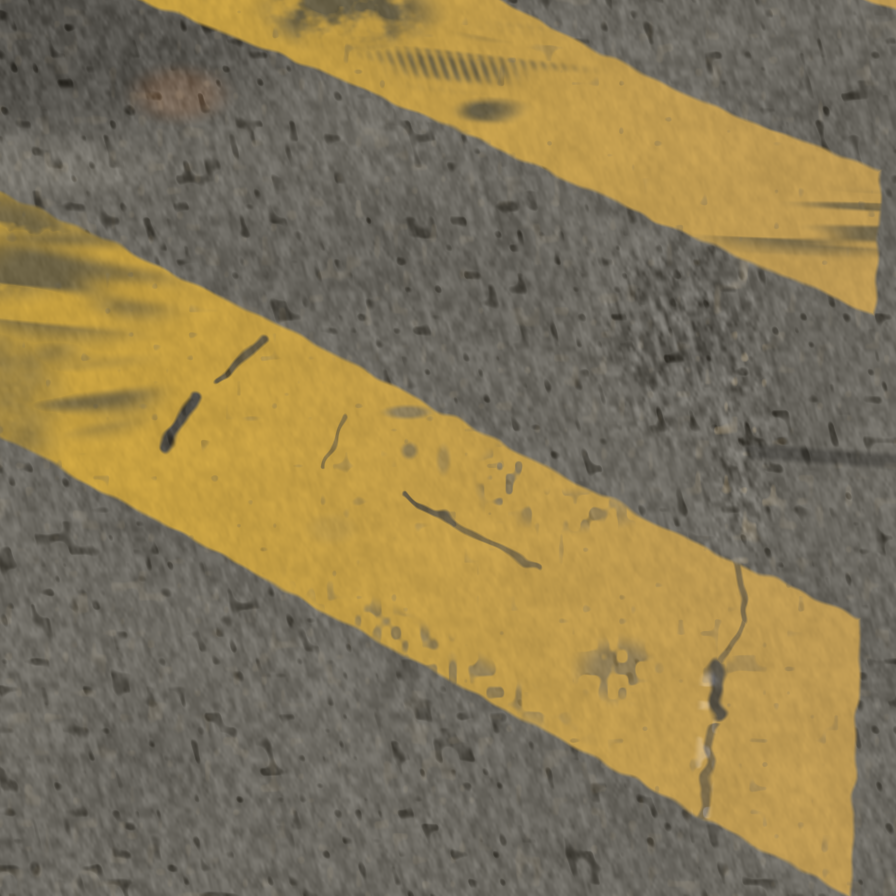
This texture is drawn by a Shadertoy shader. Its source:

```glsl
#define ASPHALT vec3(0.418, 0.407, 0.378)
#define RUBBER vec3(0.36, 0.34, 0.27)
#define PAINT_LEFT vec3(0.80, 0.645, 0.255)
#define PAINT_RIGHT vec3(0.765, 0.62, 0.335)
#define GRAIN_SCALE vec2(150.0, 85.0)
#define GRAIN_CONTRAST 0.20
#define EDGE_SOFTNESS 0.0028
#define EDGE_WOBBLE 0.006
#define CRACK_WOBBLE 0.010

float hash(vec2 p) {
    vec3 q = fract(p.xyx * 0.1031);
    q += dot(q, q.yzx + 33.33);
    return fract((q.x + q.y) * q.z);
}

float noise(vec2 p) {
    vec2 i = floor(p), f = fract(p);
    f = f * f * (3.0 - 2.0 * f);
    return mix(mix(hash(i), hash(i + vec2(1, 0)), f.x),
               mix(hash(i + vec2(0, 1)), hash(i + 1.0), f.x), f.y);
}

float fbm(vec2 p) {
    float sum = 0.0, amp = 0.5;
    for (int i = 0; i < 4; i++) {
        sum += amp * noise(p);
        p = mat2(1.6, 1.2, -1.2, 1.6) * p + 7.3;
        amp *= 0.5;
    }
    return sum;
}

float inside(float d) {
    float w = max(EDGE_SOFTNESS, 0.7 / iResolution.y);
    return smoothstep(-w, w, d);
}

// Soft elliptical area
float smear(vec2 p, vec2 center, vec2 radius) {
    return 1.0 - smoothstep(0.35, 1.0, length((p - center) / radius));
}

// Rubber lines running along x, with a vertical shear
float streaks(vec2 p, float shear, float freq) {
    return smoothstep(0.3, 0.72, noise(vec2(p.x * 6.0, (p.y + shear * p.x) * freq)));
}

float crack(vec2 p, vec2 a, vec2 b, float width) {
    vec2 ab = b - a;
    float t = clamp(dot(p - a, ab) / dot(ab, ab), 0.0, 1.0);
    return 1.0 - smoothstep(width * 0.3, width, length(p - a - ab * t));
}

// Coverage of the painted bands
float bands(vec2 p) {
    float x = p.x, u = x - 0.56, v = x - 0.156;
    float lowTop = 0.785 + x * (-0.43 + x * (-0.21 + 0.15 * x));
    float lowBase = 0.515 - 0.545 * x;
    float low = min(min(lowTop - p.y, p.y - lowBase) * 0.88, 0.948 + 0.042 * p.y - x);
    float highTop = 1.0 + u * (-0.57 + 0.29 * u);
    float highBase = 1.0 + v * (-0.36 + v * (-0.19 + 0.13 * v));
    float high = min(min(highTop - p.y, p.y - highBase) * 0.9, 0.952 + 0.038 * p.y - x);
    float corner = (p.y - 1.0 + 0.3 * (x - 0.965)) * 0.95;
    return inside(max(max(low, high), corner));
}

// Tyre rubber on the paint
float tyreMarks(vec2 p, float rough) {
    float m = smear(p, vec2(0.07, 0.685), vec2(0.18, 0.085)) * streaks(p, 0.12, 52.0) * 0.85;
    m = max(m, smear(p, vec2(0.10, 0.575), vec2(0.105, 0.075)) * streaks(p, -0.1, 48.0) * 0.85);
    m = max(m, smear(p, vec2(0.0, 0.73), vec2(0.13, 0.08)) * smoothstep(0.3, 0.6, rough) * 0.8);
    m = max(m, smear(p, vec2(0.0, 0.55), vec2(0.09, 0.12)) * rough * 0.8);
    m = max(m, smear(p, vec2(0.39, 0.985), vec2(0.12, 0.05)) * smoothstep(0.22, 0.5, rough));
    float tread = 0.65 + 0.35 * cos((p.x + 0.35 * p.y) * 560.0);
    m = max(m, smear(p, vec2(0.54, 0.935), vec2(0.17, 0.045)) * streaks(p, 0.12, 85.0) * tread * 0.8);
    m = max(m, smear(p, vec2(0.55, 0.876), vec2(0.05, 0.019)) * streaks(p, 0.1, 90.0));
    m = max(m, smear(p, vec2(0.56, 0.967), vec2(0.06, 0.017)) * streaks(p, 0.2, 80.0) * 0.7);
    m = max(m, smear(p, vec2(0.92, 0.75), vec2(0.18, 0.045)) * streaks(p, 0.04, 115.0) * 0.8);
    return m;
}

// Chips and scuffs that expose the road
float scuffs(vec2 p, float fine) {
    float bare = smear(p, vec2(0.455, 0.540), vec2(0.034, 0.010)) * 0.8;
    bare = max(bare, smear(p, vec2(0.457, 0.497), vec2(0.012, 0.012)) * 0.7);
    bare = max(bare, smear(p, vec2(0.495, 0.487), vec2(0.010, 0.022)) * 0.4);
    float chips = smear(p, vec2(0.565, 0.462), vec2(0.04, 0.05));
    chips = max(chips, smear(p, vec2(0.69, 0.252), vec2(0.06, 0.045)) * 0.8);
    chips = max(chips, smear(p, vec2(0.64, 0.43), vec2(0.10, 0.028)) * 0.7);
    vec2 rim = vec2(p.x, p.y + 0.54 * (p.x - 0.49));
    chips = max(chips, smear(rim, vec2(0.49, 0.268), vec2(0.19, 0.034)) * 0.8);
    bare = max(bare, chips * smoothstep(0.5, 0.72, fine) * 0.85);
    bare = max(bare, smear(p, vec2(0.37, 0.41), vec2(0.035, 0.022)) * 0.15);
    return max(bare, smoothstep(0.86, 0.97, noise(p * 75.0)) * 0.3);
}

float cracks(vec2 p) {
    p += CRACK_WOBBLE * (vec2(noise(p * 60.0), noise(p * 60.0 + 19.0)) - 0.5);
    float c = crack(p, vec2(0.297, 0.622), vec2(0.242, 0.575), 0.006) * 0.8;
    c = max(c, crack(p, vec2(0.218, 0.555), vec2(0.188, 0.505), 0.009));
    c = max(c, crack(p, vec2(0.45, 0.447), vec2(0.51, 0.416), 0.005) * 0.8);
    c = max(c, crack(p, vec2(0.51, 0.416), vec2(0.60, 0.366), 0.005) * 0.6);
    c = max(c, crack(p, vec2(0.385, 0.535), vec2(0.362, 0.478), 0.004) * 0.5);
    c = max(c, crack(p, vec2(0.82, 0.375), vec2(0.832, 0.31), 0.005) * 0.6);
    c = max(c, crack(p, vec2(0.832, 0.31), vec2(0.798, 0.25), 0.004) * 0.5);
    c = max(c, crack(p, vec2(0.798, 0.255), vec2(0.802, 0.205), 0.011) * 0.9);
    return max(c, crack(p, vec2(0.798, 0.19), vec2(0.782, 0.085), 0.007) * 0.6);
}

void mainImage(out vec4 fragColor, in vec2 fragCoord) {
    vec2 p = fragCoord / iResolution.xy;
    vec2 slanted = vec2(p.x + 0.25 * p.y, p.y);
    float grain = noise(slanted * GRAIN_SCALE) * 0.65 + noise(slanted * GRAIN_SCALE * 2.1) * 0.35 - 0.5;
    float rough = fbm(p * vec2(22.0, 30.0));
    float fine = noise(p * vec2(95.0, 75.0));

    // Road surface with broad tone changes and stones
    float seam = smear(p, vec2(0.825, 0.52), vec2(0.06, 0.25));
    float coarse = max(seam, smear(p, vec2(0.75, 0.63), vec2(0.12, 0.15)));
    vec3 road = ASPHALT * (0.92 + 0.16 * fbm(p * 7.0));
    road *= 1.0 - 0.22 * smear(p, vec2(0.0, 0.96), vec2(0.4, 0.17));
    road *= 1.0 + 0.12 * smear(p, vec2(0.02, 0.815), vec2(0.2, 0.05));
    road *= 1.0 - 0.1 * smear(p, vec2(0.75, 0.63), vec2(0.1, 0.13));
    road += vec3(0.08, 0.025, -0.01) * smear(p, vec2(0.20, 0.895), vec2(0.07, 0.04));
    road += grain * GRAIN_CONTRAST * (0.8 + 0.7 * coarse);
    road -= 0.14 * smoothstep(0.76, 0.96, noise(slanted * vec2(85.0, 65.0)));
    road += vec3(0.16, 0.13, 0.08) * smoothstep(0.72, 0.95, fine) * (0.25 + 0.6 * seam);
    road *= 1.0 - 0.25 * crack(p, vec2(0.84, 0.496), vec2(1.0, 0.485), 0.012);

    // Paint, worn down to rubber and road
    vec3 paint = mix(PAINT_LEFT, PAINT_RIGHT, smoothstep(0.0, 1.0, p.x));
    paint *= 0.97 + 0.08 * (rough - 0.45) + 0.10 * grain;
    paint = mix(paint, RUBBER + grain * 0.08, clamp(tyreMarks(p, rough), 0.0, 0.9));
    paint = mix(paint, road * 0.95, scuffs(p, fine) * 0.8);
    paint = mix(paint, road * 0.72, cracks(p));
    float ridge = crack(p, vec2(0.792, 0.24), vec2(0.782, 0.08), 0.014);
    paint += vec3(0.08, 0.10, 0.16) * ridge * smoothstep(0.45, 0.7, fine);

    vec2 wobble = EDGE_WOBBLE * (vec2(noise(p * 45.0), noise(p * 45.0 + 31.0)) - 0.5);
    fragColor = vec4(mix(road, paint, bands(p + wobble)), 1.0);
}
```
